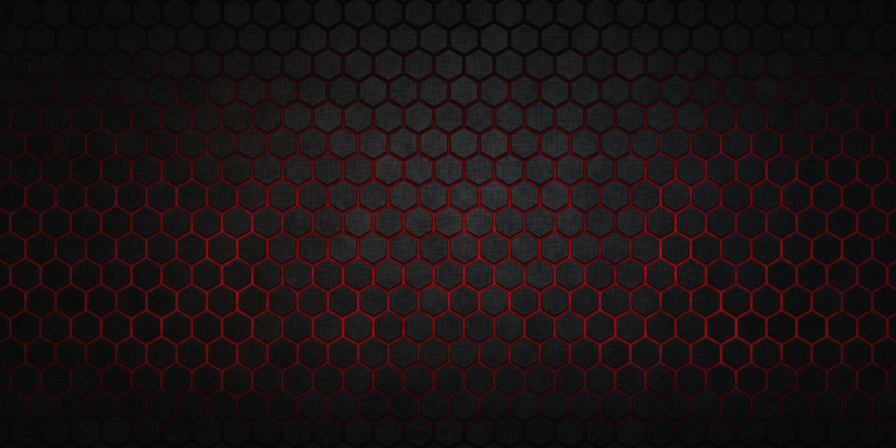
Give the GLSL for this pattern, as a WebGL 2 fragment shader.

```glsl
#version 300 es
precision highp float;
// Dark woven hexagon plates over red glowing grooves, lit by a soft central spotlight.
// Two interleaved lattices give the nearest cell; a hexagonal distance cuts the grooves,
// and layered gradient noise supplies the weave, the scuffs and the uneven glow.

uniform vec2 u_resolution;
out vec4 outColor;

const float CELL_WIDTH = 0.0675;             // flat-to-flat pitch, canvas heights
const vec2 LATTICE_ORIGIN = vec2(0.732, 0.621);
const vec2 LATTICE = vec2(1.0, 1.7320508);
const float HALF_GROOVE = 0.064;             // cell widths
const vec3 GROOVE_DARK = vec3(0.028, 0.026, 0.028);
const vec3 GROOVE_RED = vec3(0.43, 0.035, 0.05);
const vec3 WARM_PLATE = vec3(1.04, 1.0, 0.96);
const vec3 COOL_PLATE = vec3(0.95, 1.0, 1.05);

float hash(vec2 p) {
    vec3 q = fract(vec3(p.xyx) * 0.1031);
    q += dot(q, q.yzx + 33.33);
    return fract((q.x + q.y) * q.z);
}

float cornerSlope(vec2 corner, vec2 offset) {
    float angle = 6.2831853 * hash(corner);
    return dot(vec2(cos(angle), sin(angle)), offset);
}

float gradientNoise(vec2 p) {
    vec2 i = floor(p), f = fract(p);
    vec2 u = f * f * f * (f * (f * 6.0 - 15.0) + 10.0);
    vec2 e = vec2(1.0, 0.0);
    float low = mix(cornerSlope(i, f), cornerSlope(i + e.xy, f - e.xy), u.x);
    float high = mix(cornerSlope(i + e.yx, f - e.yx), cornerSlope(i + e.xx, f - e.xx), u.x);
    return mix(low, high, u.y);
}

// Offset from the nearest cell centre (xy) and that centre (zw)
vec4 hexCell(vec2 p) {
    vec2 a = floor(p / LATTICE + 0.5) * LATTICE;
    vec2 b = (floor(p / LATTICE) + 0.5) * LATTICE;
    vec2 da = p - a, db = p - b;
    return dot(da, da) < dot(db, db) ? vec4(da, a) : vec4(db, b);
}

// Distance inward from the cell border
float borderDistance(vec2 offset) {
    vec2 q = abs(offset);
    return 0.5 - max(q.x, dot(q, vec2(0.5, 0.8660254)));
}

float plateMask(float border, float inset, float blur) {
    return smoothstep(inset - blur, inset + blur, border);
}

// Cloth threads in two directions, plus broad scuffs
float weave(vec2 p) {
    float threads = gradientNoise(p * vec2(38.0, 175.0)) + gradientNoise(p * vec2(175.0, 38.0) + 41.0);
    float grain = gradientNoise(p * 210.0 + 17.0);
    float scuffs = gradientNoise(p * 13.0) + 0.5 * gradientNoise(p * 29.0 + 7.0);
    return 0.24 * threads + 0.16 * grain + 0.2 * scuffs;
}

float spotlight(vec2 uv) {
    vec2 d = (uv - vec2(0.52, 0.58)) / vec2(0.27, 0.37);
    return exp(-dot(d, d));
}

float grooveGlow(vec2 uv, vec2 p) {
    float vertical = smoothstep(-0.02, 0.3, uv.y) * (1.0 - smoothstep(0.42, 1.02, uv.y));
    float sides = mix(0.5, 1.0, smoothstep(0.0, 0.35, uv.x) * smoothstep(1.08, 0.75, uv.x));
    float patches = 1.0 + 0.5 * gradientNoise(p * 7.0 + 3.0) + 0.4 * gradientNoise(p * 60.0);
    return vertical * sides * patches;
}

void main() {
    vec2 uv = gl_FragCoord.xy / u_resolution;
    vec2 p = gl_FragCoord.xy / u_resolution.y;
    vec2 h = (p - LATTICE_ORIGIN) / CELL_WIDTH;
    float blur = 0.65 / (u_resolution.y * CELL_WIDTH) + 0.004;

    vec4 cell = hexCell(h);
    float border = borderDistance(cell.xy);
    float plate = plateMask(border, HALF_GROOVE, blur);
    float light = spotlight(uv);

    // Plates: spotlight, cloth wear and a slight change from cell to cell
    float variation = 0.94 + 0.12 * hash(floor(cell.zw * 2.0 + 0.5) + 80.0);
    float brightness = (0.044 + 0.132 * light) * variation * (1.0 + weave(p));
    vec3 plateColor = brightness * mix(WARM_PLATE, COOL_PLATE, smoothstep(0.3, 0.7, uv.x));

    // Bevel: a thin lit upper rim and a shaded lower rim
    float rim = 1.0 - smoothstep(HALF_GROOVE, HALF_GROOVE + 0.06, border);
    plateColor *= 1.0 + rim * 0.5 * cell.y;

    // Grooves: red core, darkened below each plate by its shadow
    float shadow = plateMask(borderDistance(hexCell(h + vec2(0.0, 0.07)).xy), HALF_GROOVE, blur + 0.02);
    float core = 1.0 - smoothstep(0.025, HALF_GROOVE + 0.02, border);
    float glow = grooveGlow(uv, p);
    vec3 grooveColor = GROOVE_DARK + GROOVE_RED * glow * core * (1.0 - 0.65 * shadow);

    // Red light spilling faintly onto the plate edges
    plateColor += GROOVE_RED * 0.07 * glow * exp(-14.0 * max(border - HALF_GROOVE, 0.0));

    outColor = vec4(mix(grooveColor, plateColor, plate), 1.0);
}
```
